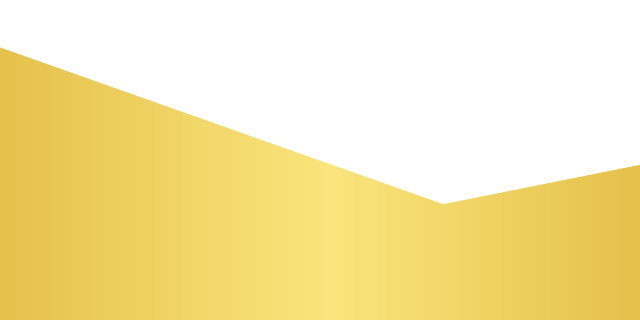
This background is drawn by a Shadertoy shader. Its source:

```glsl
// Height of the folded upper edge at horizontal position x
float edgeHeight(float x) {
    float fold = 0.6927;
    return x < fold ? mix(0.852, 0.362, x / fold)
                    : mix(0.362, 0.485, (x - fold) / (1.0 - fold));
}

// Horizontal metallic sheen, brightest just right of the centre
vec3 goldSheen(float x) {
    vec3 deepGold = vec3(0.902, 0.761, 0.302);
    vec3 paleGold = vec3(0.980, 0.898, 0.486);
    float sheen = x < 0.52 ? (x - 0.02) / 0.50 : (0.97 - x) / 0.45;
    return mix(deepGold, paleGold, clamp(sheen, 0.0, 1.0));
}

void mainImage(out vec4 fragColor, in vec2 fragCoord) {
    vec2 uv = fragCoord / iResolution.xy;
    float pixel = 1.0 / iResolution.y;

    // Gold panel below the edge, white above
    float cover = smoothstep(-0.7 * pixel, 0.7 * pixel, edgeHeight(uv.x) - uv.y);
    vec3 color = mix(vec3(1.0), goldSheen(uv.x), cover);

    fragColor = vec4(color, 1.0);
}
```
